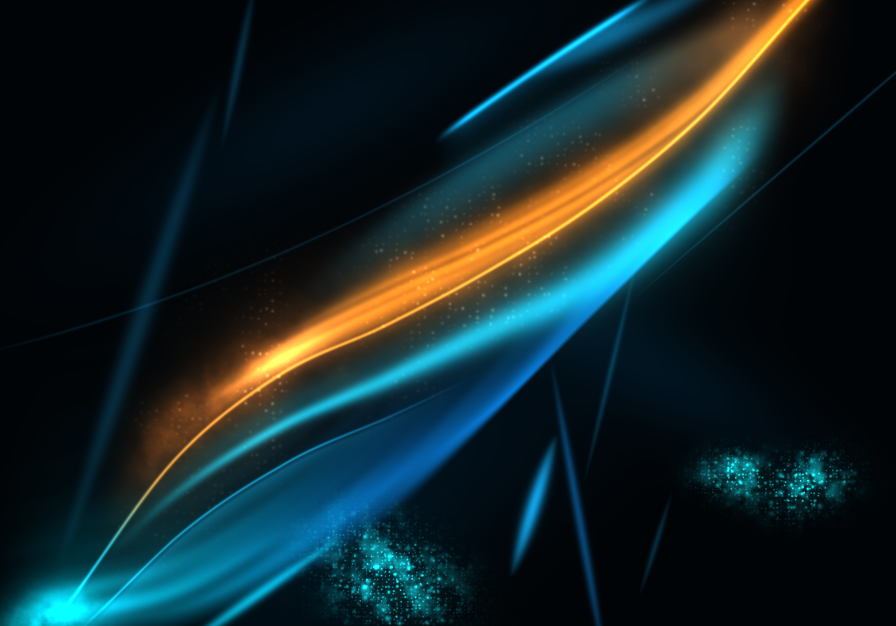
Write a Shadertoy shader that draws this background.

```glsl
// Ribbon heights at eight evenly spaced columns
const float GOLD[] = float[](.21, 1.43, 2.16, 2.58, 3.06, 3.63, 4.37, 5.36);
const float AMBER[] = float[](.75, 1.68, 2.31, 2.8, 3.25, 3.78, 4.47, 5.42);
const float CYAN[] = float[](.3, 1.13, 1.71, 2.11, 2.54, 2.98, 3.72, 4.73);
const float BLUE[] = float[](.02, .14, .52, 1.05, 1.8, 2.7, 3.58, 4.38);

float hash(vec2 p) {
  vec3 q = fract(p.xyx * .1031);
  q += dot(q, q.yzx + 33.33);
  return fract((q.x + q.y) * q.z);
}

float noise(vec2 p) {
  vec2 i = floor(p), f = fract(p);
  f *= f * (3. - 2. * f);
  return mix(mix(hash(i), hash(i + vec2(1, 0)), f.x),
    mix(hash(i + vec2(0, 1)), hash(i + 1.), f.x), f.y);
}

float fbm(vec2 p) {
  float sum = 0., amp = .5;
  for (int i = 0; i < 5; i++) {
    sum += amp * noise(p);
    p = p * 2.03 + p.yx * vec2(.4, -.4) + 7.;
    amp *= .5;
  }
  return sum;
}

// Smooth curve through the knots, straight beyond the ends
float curve(float x, float k[8]) {
  float t = (x - .6) / .9;
  int i = int(clamp(floor(t), 0., 6.));
  float f = t - float(i), b = k[i], c = k[i + 1];
  float a = i > 0 ? k[max(i - 1, 0)] : 2. * b - c;
  float d = i < 6 ? k[min(i + 2, 7)] : 2. * c - b;
  float m = .5 * (c - a), n = .5 * (d - b);
  if (f < 0.) return b + m * f;
  if (f > 1.) return c + n * (f - 1.);
  return b + f * (m + f * (3. * (c - b) - 2. * m - n + f * (2. * (b - c) + m + n)));
}

// Signed distance to a curve, positive above it
float above(vec2 p, float k[8]) {
  float e = .02, y = curve(p.x, k), slope = (curve(p.x + e, k) - y) / e;
  return (p.y - y) / sqrt(1. + slope * slope);
}

float gauss(float d, float w) { return exp(-d * d / (w * w)); }

float span(float x, float a, float b, float c, float d) {
  return smoothstep(a, b, x) * (1. - smoothstep(c, d, x));
}

// Soft turned ellipse
float blob(vec2 p, float x, float y, float w, float h, float angle) {
  float c = cos(angle), s = sin(angle);
  p = mat2(c, -s, s, c) * (p - vec2(x, y)) / vec2(w, h);
  return exp(-dot(p, p));
}

// Straight ray, tapered at both ends
float ray(vec2 p, float ax, float ay, float bx, float by, float w) {
  vec2 q = p - vec2(ax, ay), ab = vec2(bx - ax, by - ay);
  float t = clamp(dot(q, ab) / dot(ab, ab), 0., 1.);
  float taper = 4. * t * (1. - t);
  return gauss(length(q - ab * t), w * (.3 + .7 * taper)) * taper;
}

// One random dot in each cell
float sparks(vec2 p) {
  vec2 cell = floor(p);
  float h = hash(cell + 87.);
  vec2 spot = .25 + .5 * vec2(hash(cell), hash(cell + 41.));
  return gauss(length(fract(p) - spot), .07 + .18 * h) * h * h;
}

void mainImage(out vec4 fragColor, in vec2 fragCoord) {
  vec2 p = fragCoord / iResolution.xy * vec2(7.68, 5.38);
  float x = p.x, hair = max(.012, 5.4 / iResolution.x);
  float smoke = fbm(p * 2.2), grit = fbm(p * 7. + 20.);

  // Night haze
  float haze = blob(p, 2.8, 4.4, 2., .5, .5) + blob(p, 5.8, 2.1, 1.2, .4, -.5)
    + blob(p, 3.2, 1., 2.6, .8, .6);
  vec3 col = vec3(.003, .014, .024) + vec3(0, .05, .08) * haze;

  // Teal veil and dark arc
  float s = x - 3., veil = p.y - 3.13 - .78 * s + .055 * s * s;
  vec3 tint = mix(vec3(.05, .27, .33), vec3(.33, .2, .09), smoothstep(5., 6.4, x));
  col += tint * gauss(veil, veil > 0. ? .17 : .32) * span(x, 2.3, 4.4, 6.2, 6.9);
  float arc = p.y - 2.38 - .25 * x - .038 * x * x;
  col += vec3(.01, .09, .13) * gauss(arc, hair) * span(x, -.5, 1., 4., 6.);

  // Rays
  float rays = ray(p, .5, .5, 1.9, 4.7, .09) + ray(p, 1.9, 4.1, 2.2, 5.6, .04)
    + ray(p, 5.45, 3.1, 5., 1.2, .025) + ray(p, 5.76, 1.15, 5.48, .25, .025)
    + ray(p, 5.3, 2.7, 9., 5.9, hair) + 2. * ray(p, 4.5, 4.7, 6.3, 5.6, .11);
  col += vec3(.02, .15, .21) * rays;
  col += vec3(.03, .25, .42) * ray(p, 4.72, 2.3, 5.22, -.5, .04);
  col += vec3(.06, .6, .85) * ray(p, 4.38, .42, 4.77, 1.65, .065);

  // Upper streak
  s = x - 3.7;
  float streak = .82 * (p.y - 4.15 - .74 * s + .035 * s * s);
  col += vec3(.05, .65, .9) * span(s, 0., .35, 1.5, 2.)
    * (gauss(streak, .028) + .4 * smoothstep(.02, -.02, streak) * exp(min(streak, .1) * 9.));

  // Brown smoke
  float amber = above(p, AMBER), along = span(x, .7, 2.2, 6.6, 7.4);
  col += vec3(.25, .135, .05) * gauss(amber + .05, .5) * along * (.25 + 1.1 * smoke);
  col += vec3(.3, .14, .035) * gauss(amber, .22) * span(x, .8, 1.6, 2.2, 3.2) * (.3 + 1.3 * grit);

  // Amber ribbon with fibres and a gold thread
  float width = mix(.09, .19, span(x, 2.2, 3.5, 4.6, 6.7));
  float fibre = .7 + .45 * noise(vec2(x * .7, amber * 22. + x));
  tint = mix(vec3(.98, .57, .2), vec3(.9, .49, .09), smoothstep(2.3, 3.4, x));
  col += tint * gauss(amber, width) * fibre * smoothstep(1.6, 2.6, x);
  col += vec3(.5, .3, .15) * blob(p, 2.42, 2.3, .35, .1, .5);
  tint = mix(vec3(.1, .7, .8), vec3(.9, .57, .16), smoothstep(.8, 1.4, x));
  col += tint * gauss(above(p, GOLD), hair * 1.2) * smoothstep(.45, .8, x) * .8;

  // Cyan ribbon
  float cyan = above(p, CYAN);
  width = mix(.045, .19, smoothstep(2., 6.3, x));
  col += vec3(.06, .66, .77) * span(x, .8, 2.4, 6.1, 6.85)
    * (.85 * gauss(cyan, width) + .22 * gauss(cyan - .1, width * 2.5));

  // Blue ribbon with a crisp lower edge
  float blue = above(p, BLUE), edge = mix(.22, .025, smoothstep(2.6, 4.6, x));
  float depth = mix(.42, .11, smoothstep(2., 5.3, x));
  float wisps = .65 + .6 * noise(vec2(x, blue * 9. - x));
  tint = mix(vec3(.01, .75, .87), vec3(.03, .45, .8), smoothstep(1.2, 3.6, x));
  col += tint * smoothstep(-edge, edge, blue) * exp(-max(blue, 0.) / depth) * wisps
    * span(x, -.2, .8, 5.6, 6.6);
  float rib = cyan + .3;
  col += vec3(.03, .42, .55) * span(x, .6, 1.1, 2.4, 4.2)
    * (gauss(rib, hair) + .6 * smoothstep(0., .05, -rib) * exp(min(rib, 0.) * 7.));
  col += vec3(.02, .6, .7) * ray(p, 1.4, -.3, 2.9, .75, .05);

  // Corner flare and spark clusters
  col += vec3(.02, .75, .8) * blob(p, .45, .05, .4, .22, .3) * (.4 + 1.2 * grit);
  float cluster = blob(p, 6.3, 1.3, .25, .16, 0.) + blob(p, 6.9, 1.22, .32, .2, .3)
    + blob(p, 3.35, .4, .5, .35, -.5);
  float dots = sparks(p * 11.) + sparks(p * 19.) + sparks(p * 31.);
  col += vec3(.07, .75, .78) * cluster * (1.3 * dots + .8 * smoothstep(.4, .75, grit) + .12);
  col += vec3(.35, .3, .22) * sparks(p * 16.) * gauss(amber, .6) * along * smoothstep(.45, .7, smoke);

  fragColor = vec4(clamp(col, 0., 1.), 1);
}
```
